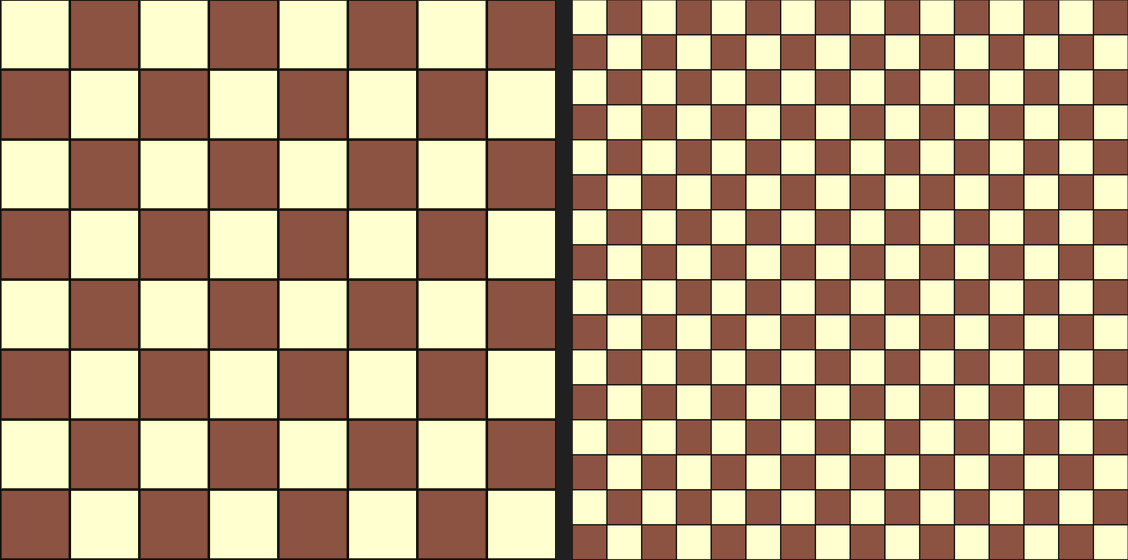
Left: one tile. Right: repeated 2 by 2.
Write a Shadertoy shader that draws this pattern.

```glsl
// Draws an eight by eight checkerboard of brown and cream squares ruled with thin dark lines.

const vec2 CELLS = vec2(8.0);
const vec2 GRID_SHIFT = vec2(0.0006, 0.0008); // fraction of the canvas
const float LINE_WIDTH = 0.0045;              // fraction of the canvas height

const vec3 BROWN = vec3(0.55, 0.32, 0.26);
const vec3 CREAM = vec3(1.0, 1.0, 0.81);
const vec3 LINE_DARK = vec3(0.06, 0.06, 0.04);

// 0 on even squares, 1 on odd ones; wraps because the cell counts are even
float checker(vec2 cell) {
    return mod(cell.x + cell.y, 2.0);
}

// Distance to the nearest cell border along each axis, in the units of cellSize
vec2 borderDistance(vec2 gridPos, vec2 cellSize) {
    return (0.5 - abs(fract(gridPos) - 0.5)) * cellSize;
}

// Smoothed coverage of a ruled line by one pixel
float lineCoverage(float dist, float width, float pixel) {
    return clamp((0.5 * width - dist) / pixel + 0.5, 0.0, 1.0);
}

void mainImage(out vec4 fragColor, in vec2 fragCoord) {
    vec2 canvas = vec2(iResolution.x / iResolution.y, 1.0);
    float pixel = 1.0 / iResolution.y;
    vec2 gridPos = (fragCoord / iResolution.xy - GRID_SHIFT) * CELLS;

    // Squares
    vec3 color = mix(BROWN, CREAM, checker(floor(gridPos)));

    // Ruled lines
    vec2 dist = borderDistance(gridPos, canvas / CELLS);
    float ruled = lineCoverage(min(dist.x, dist.y), LINE_WIDTH, pixel);
    color = mix(color, LINE_DARK, ruled);

    fragColor = vec4(color, 1.0);
}
```
